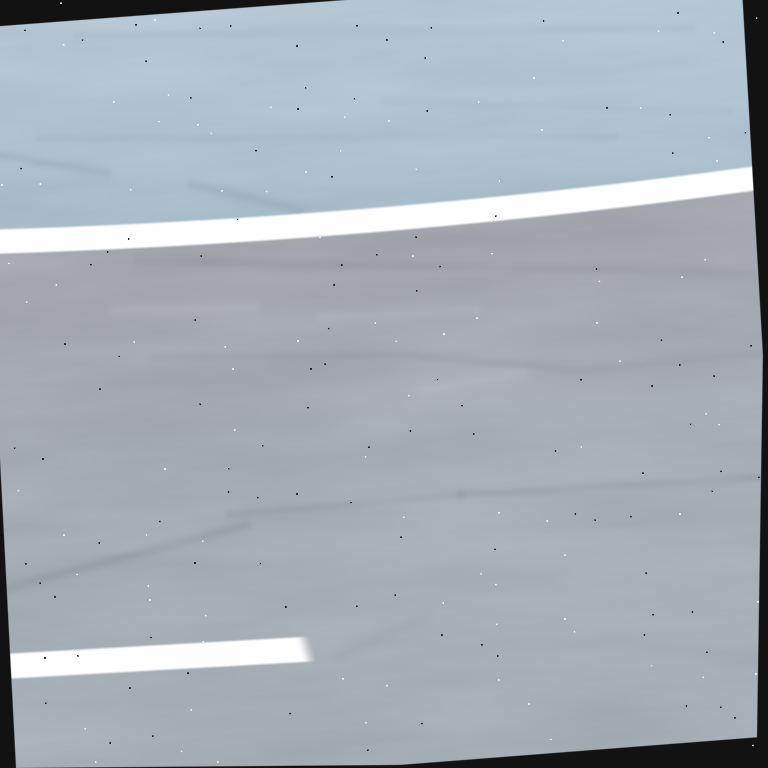
This texture is drawn by a WebGL 1 fragment shader. Its source:

```glsl
precision highp float;
// Worn asphalt with a blue lane, white road lines, skid marks and specks in a dark frame.
uniform vec2 u_resolution;

float hash(vec2 p) {
  vec3 q = fract(p.xyx * vec3(0.1031, 0.103, 0.0973));
  q += dot(q, q.yzx + 33.33);
  return fract((q.x + q.y) * q.z);
}

float noise(vec2 p) {
  vec2 i = floor(p), f = fract(p);
  f = f * f * (3.0 - 2.0 * f);
  return mix(mix(hash(i), hash(i + vec2(1.0, 0.0)), f.x),
             mix(hash(i + vec2(0.0, 1.0)), hash(i + 1.0), f.x), f.y);
}

float fbm(vec2 p) {
  float sum = 0.0, gain = 0.5;
  for (int i = 0; i < 4; i++) {
    sum += gain * noise(p);
    p = p * 2.03 + 17.0;
    gain *= 0.5;
  }
  return sum;
}

// Soft stroke from a to b.
float streak(vec2 p, vec2 a, vec2 b, float width) {
  vec2 d = b - a;
  float t = clamp(dot(p - a, d) / dot(d, d), 0.0, 1.0);
  float r = length(p - a - d * t) / width;
  return exp(-r * r);
}

// Coverage of the region where d is positive.
float cover(float d, float soft) {
  return smoothstep(-soft, soft, d);
}

void main() {
  vec2 uv = gl_FragCoord.xy / u_resolution;
  float aa = max(0.0011, 0.7 / u_resolution.y);

  // Road surface, split by the curved line
  float curveY = 0.6855 + uv.x * (0.0314 + 0.0532 * uv.x);
  vec3 grey = mix(vec3(0.652, 0.682, 0.712), vec3(0.642, 0.653, 0.678),
                  smoothstep(0.25, 0.68, uv.y - 0.08 * uv.x));
  vec3 blue = mix(vec3(0.667, 0.745, 0.795), vec3(0.71, 0.78, 0.83),
                  smoothstep(0.7, 0.98, uv.y));
  vec3 col = mix(grey, blue, cover(uv.y - curveY, aa));

  // Flattened wear and broad mottling
  vec2 grain = vec2(uv.x, uv.y - 0.05 * uv.x);
  col += 0.055 * (fbm(grain * vec2(5.0, 32.0)) - 0.47);
  col += 0.035 * (fbm(grain * vec2(4.0, 9.0) + 40.0) - 0.47);

  // Skid marks on the blue lane
  float dark = 0.0;
  dark += 0.7 * streak(uv, vec2(0.0, 0.797), vec2(0.14, 0.775), 0.006);
  dark += 0.9 * streak(uv, vec2(0.25, 0.76), vec2(0.39, 0.727), 0.007);
  dark += 0.5 * streak(uv, vec2(0.05, 0.82), vec2(0.8, 0.822), 0.005);
  dark += 0.5 * streak(uv, vec2(0.1, 0.954), vec2(0.9, 0.964), 0.007);
  dark += 0.4 * streak(uv, vec2(0.5, 0.868), vec2(0.95, 0.855), 0.006);

  // Skid marks on the grey road
  dark += 0.7 * streak(uv, vec2(0.18, 0.66), vec2(0.98, 0.645), 0.007);
  dark += 0.5 * streak(uv, vec2(0.2, 0.534), vec2(0.54, 0.538), 0.006);
  dark += 0.5 * streak(uv, vec2(0.55, 0.535), vec2(0.75, 0.518), 0.006);
  dark += 0.6 * streak(uv, vec2(0.76, 0.518), vec2(0.99, 0.54), 0.006);
  dark += 0.9 * streak(uv, vec2(0.0, 0.232), vec2(0.32, 0.316), 0.007);
  dark += 0.7 * streak(uv, vec2(0.3, 0.33), vec2(0.6, 0.356), 0.006);
  dark += 0.8 * streak(uv, vec2(0.6, 0.356), vec2(0.99, 0.378), 0.006);
  dark += 0.5 * streak(uv, vec2(0.44, 0.145), vec2(0.56, 0.2), 0.009);
  col -= 0.04 * dark * (0.6 + 0.8 * noise(uv * vec2(14.0, 40.0)));

  // Pale scuffs
  float pale = streak(uv, vec2(0.15, 0.595), vec2(0.33, 0.6), 0.008)
             + streak(uv, vec2(0.42, 0.588), vec2(0.62, 0.597), 0.008)
             + streak(uv, vec2(0.55, 0.49), vec2(0.68, 0.515), 0.01);
  col += 0.022 * pale;

  // White curve and the short dash with its soft, slanted end
  float line = cover(0.0158 - abs(uv.y - curveY), 2.0 * aa);
  float dashY = uv.y - 0.132 - 0.0565 * uv.x;
  float dash = cover(0.0163 - abs(dashY), 2.0 * aa)
             * cover(0.399 - 0.3 * dashY - uv.x, 0.011);
  col = mix(col, vec3(0.995, 0.995, 1.0), max(line, dash));

  // Tilted dark frame
  float inside = 0.966 + 0.0757 * uv.x - uv.y;
  inside = min(inside, 0.967 + 0.0571 * (1.0 - uv.y) - uv.x);
  inside = min(inside, 0.9935 - 0.0155 * (0.544 - uv.y) - uv.x);
  inside = min(inside, uv.x - 0.052 * (0.401 - uv.y));
  inside = min(inside, uv.y - max(0.008 * (uv.x - 0.021),
                                  0.004 + 0.0774 * (uv.x - 0.521)));
  col = mix(vec3(0.07), col, cover(inside, aa));

  // Scattered black and white specks
  vec2 cell = floor(uv * 22.0);
  vec2 spot = 0.05 + 0.9 * vec2(hash(cell + 3.1), hash(cell + 71.7));
  vec2 away = abs(fract(uv * 22.0) - spot) / 22.0;
  float speck = cover(0.001 - max(away.x, away.y), 0.5 * aa);
  speck *= step(hash(cell + 11.3), 0.42);
  col = mix(col, vec3(step(0.5, hash(cell + 29.9))), 0.9 * speck);

  gl_FragColor = vec4(clamp(col, 0.0, 1.0), 1.0);
}
```
